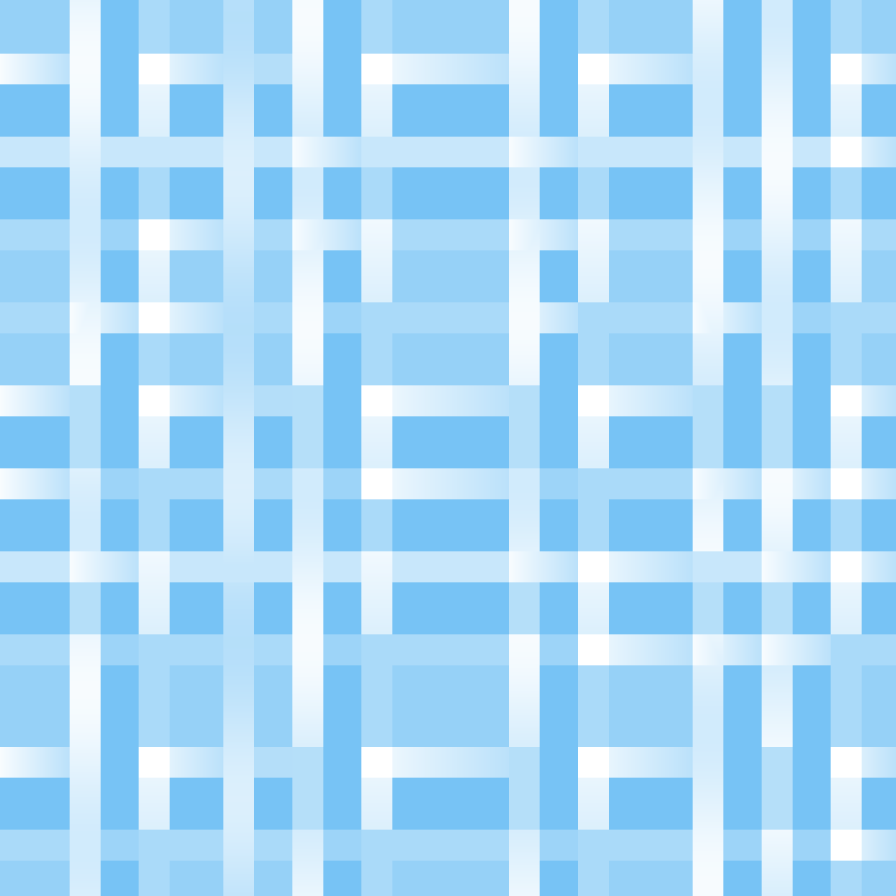
Write a Shadertoy shader that draws this pattern.

```glsl
#define BANDS 10
#define BAND_WIDTH 0.0345
#define SKY vec3(0.465, 0.765, 0.96)
#define WHITE vec3(1.0)
#define PANE_TINT 0.23
#define DIM_TINT 0.38
#define PALE_TINT 0.60
#define LIT_TINT 0.95
#define LIT_CHANCE 0.35
#define SAMPLES 3

// Interval along one axis: it starts with a band (except the first) and ends at the next
struct Cell { int id; float t; bool onBand; };

float hash(vec2 p) {
    return fract(sin(dot(p, vec2(127.1, 311.7))) * 43758.5453);
}

// Even spacing, widened by a few extra gaps
float columnCentre(float n) {
    return 0.095 + 0.0771 * n + 0.0172 * step(2.0, n)
         + 0.0875 * step(5.0, n) + 0.0508 * step(7.0, n);
}

float rowCentre(float n) {
    return 0.077 + 0.0926 * n + 0.033 * step(8.0, n);
}

Cell locate(float p, bool isColumn) {
    int id = 0;
    float start = 0.0, end = 1.0;
    for (int i = 0; i < BANDS; i++) {
        float n = float(i);
        float edge = (isColumn ? columnCentre(n) : rowCentre(n)) - 0.5 * BAND_WIDTH;
        if (p < edge) { end = edge; break; }
        id = i + 1;
        start = edge;
    }
    return Cell(id, (p - start) / (end - start), id > 0 && p - start < BAND_WIDTH);
}

bool isThin(int column) {
    return column % 5 == 1 || column % 5 == 4;
}

// Thin columns alternate lit and dim; the others run long with slow fades
float columnTint(int column, Cell y, float pos) {
    bool odd = y.id % 2 == 1;
    if (isThin(column)) return odd ? mix(0.9, 0.74, y.t) : DIM_TINT;
    float fade = 0.14 * sin(18.0 * pos + 6.283 * hash(vec2(column, 3)));
    if (column == 2) return PALE_TINT + fade;
    bool dim = odd && y.id >= 5 && hash(vec2(column, y.id)) > 0.25;
    return dim ? 0.46 : 0.8 + fade;
}

// Every fourth row is broken at closed gaps; lit stretches fade to the right
float rowTint(int row, Cell x, bool openGap) {
    bool broken = row % 4 == 0;
    if (broken && !openGap) return 0.0;
    if (broken && x.id == 3) return 0.45;
    bool lit = broken || hash(vec2(x.id, row)) > 1.0 - LIT_CHANCE;
    if (lit) return mix(LIT_TINT, 0.5, x.t);
    if (row % 5 == 1) return PALE_TINT;
    return openGap ? DIM_TINT : 0.28;
}

// Amount of white over the base colour
float weave(vec2 p) {
    Cell x = locate(p.x, true);
    Cell y = locate(p.y, false);
    int column = x.id - 1, row = y.id - 1;

    // Panes between the bands
    bool openX = x.id % 5 == 0 || x.id % 5 == 2 || x.id == 3;
    bool openY = y.id % 4 == 0 || y.id % 7 == 3;
    float tint = openX && openY ? PANE_TINT : 0.0;

    // Bands, with white squares where a lit row meets a thin column
    float across = y.onBand ? rowTint(row, x, openX) : 0.0;
    tint = max(tint, across);
    if (x.onBand) {
        tint = max(across, columnTint(column, y, p.y));
        if (isThin(column) && across > 0.65) tint = 1.0;
    }
    return tint;
}

void mainImage(out vec4 fragColor, in vec2 fragCoord) {
    // Average subsamples for smooth edges
    float tint = 0.0;
    for (int j = 0; j < SAMPLES; j++) {
        for (int i = 0; i < SAMPLES; i++) {
            vec2 offset = (vec2(i, j) + 0.5) / float(SAMPLES) - 0.5;
            vec2 uv = (fragCoord + offset) / iResolution.xy;
            tint += weave(vec2(uv.x, 1.0 - uv.y));
        }
    }
    tint /= float(SAMPLES * SAMPLES);
    fragColor = vec4(mix(SKY, WHITE, tint), 1.0);
}
```
